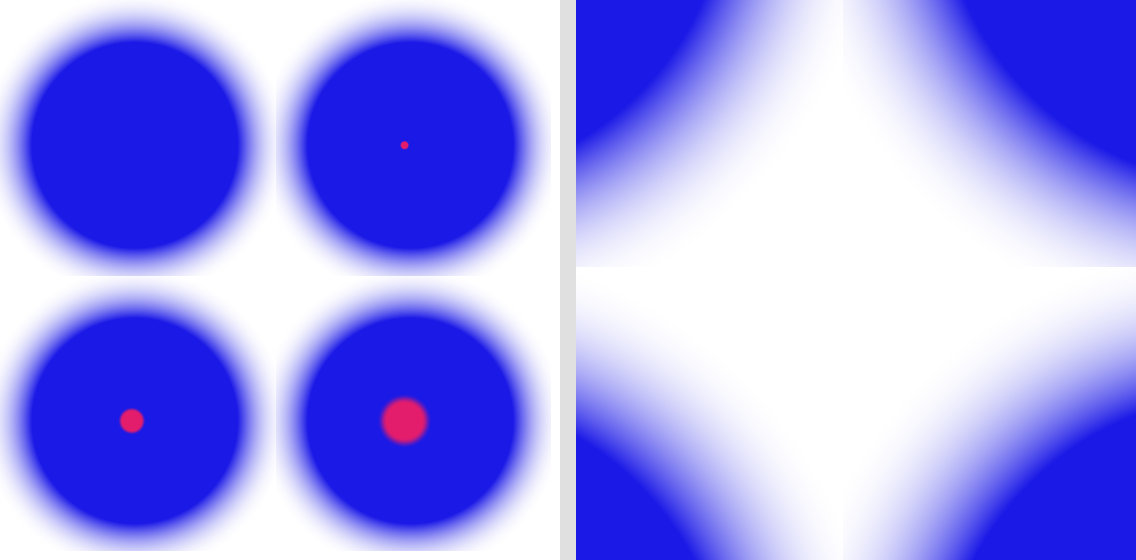
Left: the whole. Right: its middle third, enlarged.
Write a Shadertoy shader that draws this background.

```glsl
// Two by two glowing blue discs on white, with a pink core that grows from tile to tile.
#define TILES 2.0
#define TILE_SIZE 0.4922
#define DISC_CENTER vec2(0.489, 0.527)
#define DISC_RADIUS 0.373
#define GLOW_WIDTH 0.19
#define GLOW_FALLOFF 2.2
#define CORE_RADIUS 0.014
#define CORE_GROWTH 1.6
#define CORE_BLUR 0.002
#define CORE_SHIFT 0.0106

const vec3 PAPER = vec3(1.0);
const vec3 BLUE = vec3(0.106, 0.098, 0.902);
const vec3 PINK = vec3(0.894, 0.110, 0.424);

// Solid inside the radius, then a fading halo.
float glowDisc(vec2 p, float radius) {
    float t = clamp((length(p) - radius) / GLOW_WIDTH, 0.0, 1.0);
    return pow(1.0 - t, GLOW_FALLOFF);
}

// Disc with an edge softened over +-blur.
float softDisc(vec2 p, float radius, float blur) {
    return 1.0 - smoothstep(radius - blur, radius + blur, length(p));
}

void mainImage(out vec4 fragColor, in vec2 fragCoord) {
    // Tiles are laid from the upper left, y pointing down.
    vec2 uv = fragCoord / iResolution.y;
    vec2 grid = vec2(uv.x, 1.0 - uv.y) / TILE_SIZE;
    vec2 cell = floor(grid);
    vec2 p = fract(grid) - DISC_CENTER;
    float pixel = 1.0 / (TILE_SIZE * iResolution.y);

    vec3 color = mix(PAPER, BLUE, glowDisc(p, DISC_RADIUS));

    // Core size and blur rise with the tile index; the first tile has none.
    float index = cell.x + TILES * cell.y;
    if (index > 0.5) {
        vec2 q = p + vec2(CORE_SHIFT * (1.0 + cell.x), 0.0);
        float radius = CORE_RADIUS * pow(index, CORE_GROWTH);
        float blur = max(CORE_BLUR * index * index, pixel);
        color = mix(color, PINK, softDisc(q, radius, blur));
    }

    // Narrow blank margin past the last column and row.
    if (max(cell.x, cell.y) >= TILES) color = PAPER;

    fragColor = vec4(color, 1.0);
}
```
